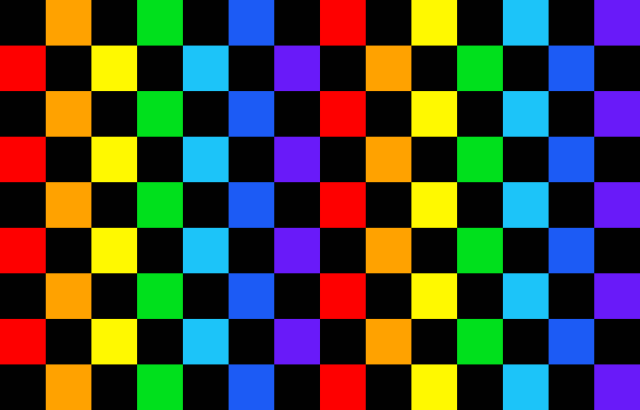
Reproduce this pattern procedurally as a WebGL 2 fragment shader.

```glsl
#version 300 es
precision highp float;

uniform vec2 u_resolution;
out vec4 outColor;

const vec2 GRID = vec2(14.0, 9.0);   // cells across and down
const float EDGE_PIXELS = 0.6;       // half width of the smoothed edge
const vec3 BLACK = vec3(0.004);
const int HUE_COUNT = 7;
const vec3 HUES[HUE_COUNT] = vec3[HUE_COUNT](
    vec3(0.996, 0.000, 0.000),       // red
    vec3(1.000, 0.635, 0.000),       // orange
    vec3(1.000, 0.975, 0.000),       // yellow
    vec3(0.000, 0.880, 0.110),       // green
    vec3(0.110, 0.770, 0.975),       // cyan
    vec3(0.110, 0.355, 0.960),       // blue
    vec3(0.410, 0.100, 0.975)        // violet
);

// Each column has one hue; cells alternate between that hue and black.
vec3 cellColor(vec2 cell) {
    ivec2 index = ivec2(clamp(cell, vec2(0.0), GRID - 1.0));
    bool lit = (index.x + index.y) % 2 == 1;
    return lit ? HUES[index.x % HUE_COUNT] : BLACK;
}

void main() {
    vec2 position = gl_FragCoord.xy / u_resolution * GRID;
    vec2 edge = EDGE_PIXELS * GRID / u_resolution;

    // Blend the four cells that meet at the nearest grid corner.
    vec2 corner = floor(position + 0.5);
    vec2 blend = smoothstep(-edge, edge, position - corner);
    vec3 lower = mix(cellColor(corner - vec2(1.0, 1.0)),
                     cellColor(corner - vec2(0.0, 1.0)), blend.x);
    vec3 upper = mix(cellColor(corner - vec2(1.0, 0.0)),
                     cellColor(corner), blend.x);

    outColor = vec4(mix(lower, upper, blend.y), 1.0);
}
```
